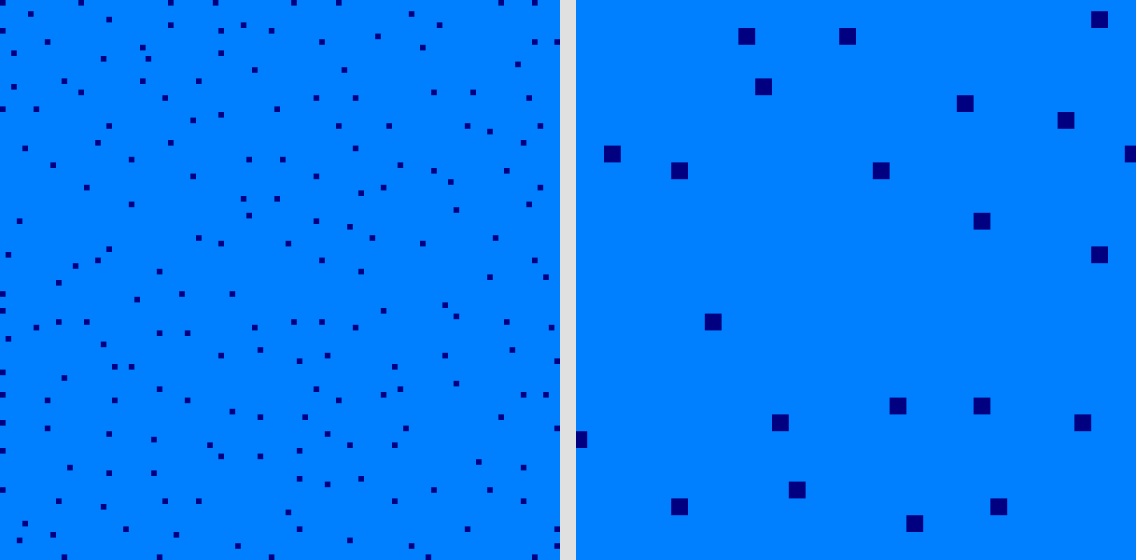
Left: the whole. Right: its middle third, enlarged.
Write a WebGL 2 fragment shader that draws this pattern.

```glsl
#version 300 es
precision highp float;
precision highp int;
// Small navy squares on azure, marking the local peaks of a smooth random field on a grid.

#define GRID 100          // cells along each side
#define BLUR 1.5          // softness of the field in cells, sets the spacing
#define REACH 4           // radius of the blur window in cells
#define SEED 17u
#define AZURE vec3(0.0, 0.5, 1.0)
#define NAVY vec3(0.0, 0.0, 0.5)

uniform vec2 u_resolution;
out vec4 fragColor;

// Integer hash of a cell, from 0 to 1
float hash(ivec2 cell) {
    uvec2 q = uvec2(cell + 64);
    uint h = q.x * 1597334677u ^ (q.y + SEED) * 3812015801u;
    h = (h ^ (h >> 16)) * 2246822519u;
    h = (h ^ (h >> 13)) * 3266489917u;
    return float((h ^ (h >> 16)) >> 8) / 16777216.0;
}

// White noise blurred by a Gaussian window
float field(ivec2 cell) {
    float sum = 0.0;
    for (int y = -REACH; y <= REACH; y++) {
        for (int x = -REACH; x <= REACH; x++) {
            float weight = exp(-float(x * x + y * y) / (2.0 * BLUR * BLUR));
            sum += weight * (hash(cell + ivec2(x, y)) - 0.5);
        }
    }
    return sum;
}

// 1 where a cell is higher than all its neighbours inside the grid
float peak(ivec2 cell) {
    float height = field(cell);
    for (int i = 0; i < 9; i++) {
        ivec2 near = cell + ivec2(i % 3, i / 3) - 1;
        bool inside = all(greaterThanEqual(near, ivec2(0))) && all(lessThan(near, ivec2(GRID)));
        if (i != 4 && inside && field(near) >= height) return 0.0;
    }
    return 1.0;
}

void main() {
    // Footprint of this pixel in cell units
    vec2 pixel = float(GRID) / u_resolution;
    vec2 corner = (gl_FragCoord.xy - 0.5) * pixel;
    vec2 cell = floor(corner);
    vec2 overlap = clamp((corner + pixel - cell - 1.0) / pixel, 0.0, 1.0);

    // Share of the pixel covered by marked cells
    float coverage = 0.0;
    for (int i = 0; i < 4; i++) {
        ivec2 offset = ivec2(i % 2, i / 2);
        vec2 share = mix(1.0 - overlap, overlap, vec2(offset));
        float weight = share.x * share.y;
        if (weight > 0.001) coverage += weight * peak(ivec2(cell) + offset);
    }

    fragColor = vec4(mix(AZURE, NAVY, coverage), 1.0);
}
```
